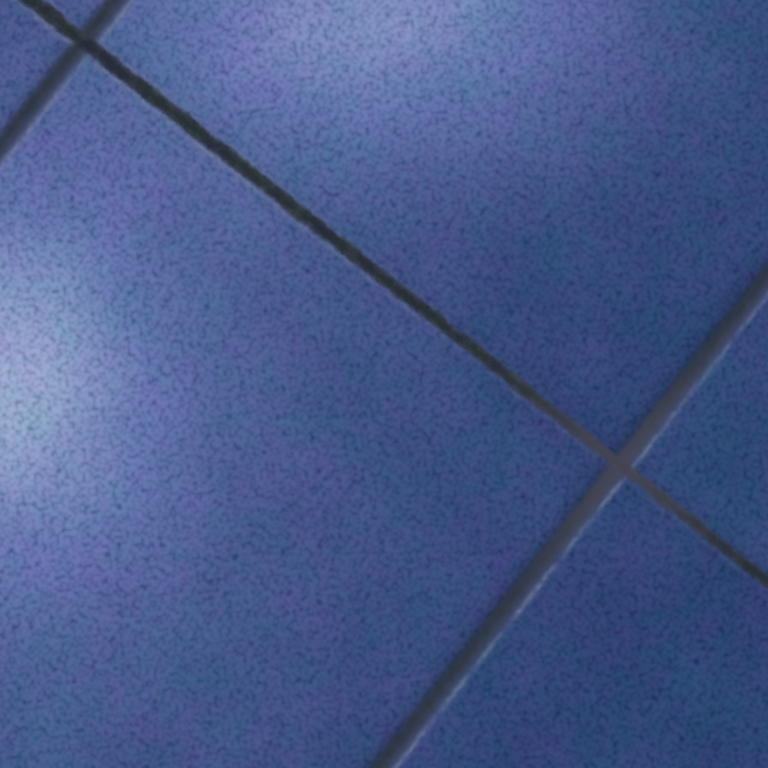
Write a WebGL 2 fragment shader that draws this texture.

```glsl
#version 300 es
precision highp float;

uniform vec2 u_resolution;
out vec4 fragColor;

// Tile grid
const vec2  CROSSING = vec2(0.807, 0.395);   // one joint corner, grid origin
const float GRID_ANGLE = -0.668;
const float TILE_SIZE = 0.888;
const float LONG_JOINT = 0.0068;             // half widths
const float CROSS_JOINT = 0.0110;
const float EDGE_WEAR = 0.0050;

// Glaze, from shade to glare
const vec3 SHADE  = vec3(0.195, 0.275, 0.465);
const vec3 BLUE   = vec3(0.29, 0.36, 0.57);
const vec3 LIGHT  = vec3(0.38, 0.45, 0.67);
const vec3 SHEEN  = vec3(0.51, 0.57, 0.75);
const vec3 GLARE  = vec3(0.63, 0.70, 0.82);
const vec3 VIOLET_SHIFT = vec3(0.040, -0.016, 0.018);
const float GRAIN = 0.080;

// Grout
const vec3 GROUT_DARK = vec3(0.150, 0.180, 0.210);
const vec3 GROUT_DUST = vec3(0.29, 0.29, 0.35);
const vec3 GROUT_BLUE = vec3(0.24, 0.27, 0.37);
const vec3 RIM = vec3(0.44, 0.48, 0.60);

vec2 hash2(vec2 p) {
    vec3 h = fract(p.xyx * vec3(0.1031, 0.1030, 0.0973));
    h += dot(h, h.yzx + 33.33);
    return fract((h.xx + h.yz) * h.zy);
}

vec2 gradient(vec2 cell) {
    float angle = 6.2832 * hash2(cell).x;
    return vec2(cos(angle), sin(angle));
}

float gradientNoise(vec2 p) {
    vec2 i = floor(p), f = p - i;
    vec2 u = f * f * f * (f * (f * 6.0 - 15.0) + 10.0);
    vec2 e = vec2(0.0, 1.0);
    float low  = mix(dot(gradient(i), f), dot(gradient(i + e.yx), f - e.yx), u.x);
    float high = mix(dot(gradient(i + e.xy), f - e.xy), dot(gradient(i + 1.0), f - 1.0), u.x);
    return mix(low, high, u.y);
}

// Turned octaves, so that no lattice direction shows
float fbm(vec2 p) {
    float sum = 0.0, amplitude = 0.6;
    for (int i = 0; i < 4; i++) {
        sum += amplitude * gradientNoise(p);
        p = mat2(1.6, 1.2, -1.2, 1.6) * p + 17.3;
        amplitude *= 0.62;
    }
    return sum;
}

float glow(vec2 p, vec2 center, vec2 radius) {
    vec2 d = (p - center) / radius;
    return exp(-dot(d, d));
}

vec3 glazeRamp(float v) {
    vec3 c = mix(SHADE, BLUE, clamp(v * 3.0, -0.3, 1.0));
    c = mix(c, LIGHT, clamp(v * 3.0 - 1.0, 0.0, 1.0));
    c = mix(c, SHEEN, clamp(v * 3.0 - 2.0, 0.0, 1.0));
    return mix(c, GLARE, clamp(v * 3.0 - 3.0, 0.0, 1.0));
}

// Reflected light with mottling, coloured blotches and grain
vec3 glaze(vec2 p, vec2 tile) {
    float light = 0.52 * glow(p, vec2(0.0, 0.48), vec2(0.46, 0.54))
                + 0.66 * glow(p, vec2(0.0, 0.5), vec2(0.19, 0.22))
                + 0.88 * glow(p, vec2(0.51, 1.0), vec2(0.33, 0.22)) - 0.02;
    light += 0.12 * fbm(p * 8.0) + 0.06 * (hash2(tile + 40.0).x - 0.5);
    vec3 color = glazeRamp(light);
    color += VIOLET_SHIFT * (1.4 * fbm(p * 6.0 + 5.0) + 1.2 * fbm(p * 30.0 + 8.0));
    vec2 turned = mat2(0.8, 0.6, -0.6, 0.8) * p;
    float speckle = gradientNoise(turned * 155.0) + 0.7 * gradientNoise(p * 112.0 + 9.0)
                  + 0.5 * gradientNoise(turned.yx * 66.0 + 4.0);
    speckle -= 0.5 * speckle * speckle - 0.06;   // dark flecks run deeper
    return color + GRAIN * speckle * (0.55 + 0.55 * clamp(light, 0.0, 1.0));
}

void main() {
    vec2 p = gl_FragCoord.xy / u_resolution;
    float pixel = 1.0 / min(u_resolution.x, u_resolution.y);

    // Rotate into the grid; joint.x and joint.y are signed distances to the lines
    float c = cos(GRID_ANGLE), s = sin(GRID_ANGLE);
    vec2 q = mat2(c, -s, s, c) * (p - CROSSING);
    vec2 tile = floor(q / TILE_SIZE);
    vec2 joint = (fract(q / TILE_SIZE + 0.5) - 0.5) * TILE_SIZE;
    vec3 color = glaze(p, tile);

    // Ragged long joint, wider toward the far corner; smoother cross joint
    float far = smoothstep(0.1, -0.9, q.x);
    float wear = EDGE_WEAR * fbm(p * 38.0 + 3.0);
    vec2 halfWidth = vec2(CROSS_JOINT, LONG_JOINT + 0.0025 * far) + wear * vec2(0.35, 1.0);
    vec2 edge = abs(joint) - halfWidth;

    // Soft shadow and pale, broken rims beside the joints
    color *= 1.0 - 0.26 * exp(-max(edge.x, 0.0) / 0.010) * smoothstep(0.004, -0.004, joint.x);
    color *= 1.0 - 0.08 * exp(-max(edge.y, 0.0) / 0.012);
    vec2 rimOffset = (joint * vec2(1.0, -1.0) - halfWidth - 0.0035) / 0.0045;
    vec2 rim = exp(-rimOffset * rimOffset) * vec2(0.75, 0.20 + 0.45 * far);
    float upperRim = (joint.y - halfWidth.y - 0.003) / 0.004;
    rim.y = max(rim.y, 0.30 * far * exp(-upperRim * upperRim));
    rim *= clamp(0.70 + 1.3 * fbm(p * 24.0 + 11.0), 0.0, 1.0);
    color = mix(color, RIM + 0.10 * gradientNoise(p * 120.0), max(rim.x, rim.y));

    // Cross joint: shaded on one wall, bluish and paler on the other
    float wall = smoothstep(-0.4, 1.1, joint.x / CROSS_JOINT);
    float grit = 0.35 * fbm(p * 60.0);
    float dust = 0.8 * exp(-dot(q, q) / 0.02);
    vec3 crossGrout = mix(GROUT_DARK + 0.02, GROUT_BLUE, clamp(0.25 + 0.75 * wall + grit, 0.0, 1.0));
    // Long joint: dark core, greenish stains
    float core = clamp(-edge.y / halfWidth.y, 0.0, 1.0);
    vec3 longGrout = mix(GROUT_DARK, GROUT_DUST, clamp(0.42 - 0.45 * core + 2.0 * grit, 0.0, 1.0));
    longGrout += vec3(0.01, 0.04, -0.03) * fbm(p * 20.0);

    vec2 softness = vec2(0.0055, 0.0020) + pixel;
    vec2 cover = 1.0 - smoothstep(-softness, softness, edge);
    color = mix(color, mix(crossGrout, GROUT_DUST, dust), cover.x * 0.93);
    color = mix(color, mix(longGrout, GROUT_DUST, dust), cover.y * 0.97);

    fragColor = vec4(clamp(color, 0.0, 1.0), 1.0);
}
```
